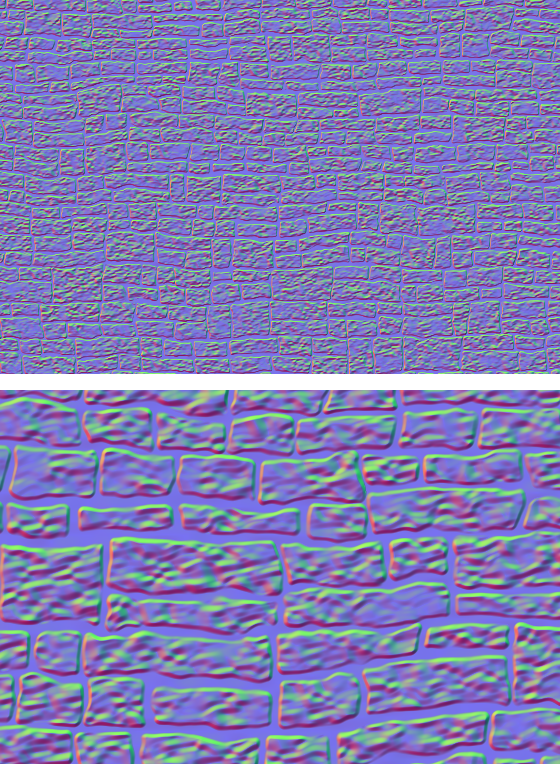
Top, the full canvas; bottom, a detail of the centre.
Give the GLSL for this texture map, as a Shadertoy shader.

```glsl
// Surface-normal map of a rough stone wall: courses are cut into blocks, which
// are stacked or split into stones. Each stone is a rounded box with a chiselled
// face; the slopes of that height field become the colours.

float hash(vec2 p) {
    vec3 q = fract(p.xyx * vec3(0.1031, 0.1030, 0.0973));
    q += dot(q, q.yzx + 33.33);
    return fract((q.x + q.y) * q.z);
}

float noise(vec2 p) {
    vec2 cell = floor(p), f = fract(p);
    f = f * f * (3.0 - 2.0 * f);
    return mix(mix(hash(cell), hash(cell + vec2(1, 0)), f.x),
               mix(hash(cell + vec2(0, 1)), hash(cell + vec2(1, 1)), f.x), f.y);
}

vec2 noise2(vec2 p) {
    return vec2(noise(p), noise(p + 47.3)) - 0.5;
}

// Left edge of block i in a course
float blockEdge(float i, float course) {
    return i + 0.55 * hash(vec2(i, course) + 211.0);
}

// Rounded-box distance to the stone around p; id receives its identity
float stoneDistance(vec2 p, out vec2 id) {
    p += 0.03 * noise2(p * 5.0) + 0.01 * noise2(p * 28.0 + 3.0);

    // Courses become thinner towards the top
    vec2 scale = vec2(6.3, 9.8 + 5.2 * p.y);
    vec2 uv = vec2(p.x * 6.3, p.y * (9.8 + 2.6 * p.y));
    float course = floor(uv.y);
    uv.x += 9.0 * hash(vec2(course, 83.0));
    float i = floor(uv.x);
    if (uv.x < blockEdge(i, course)) i -= 1.0;

    id = vec2(i, course);
    vec2 lo = vec2(blockEdge(i, course), course);
    vec2 hi = vec2(blockEdge(i + 1.0, course), course + 1.0);

    // Most blocks hold two stacked layers
    if (hash(id + 31.0) > 0.17) {
        float cut = course + mix(0.38, 0.62, hash(id + 17.0));
        if (uv.y < cut) hi.y = cut;
        else { lo.y = cut; id.x += 50.5; }
    }
    // Wide layers are split side by side
    if (hi.x - lo.x > mix(0.4, 1.3, hash(id + 71.0))) {
        float cut = mix(lo.x, hi.x, mix(0.3, 0.7, hash(id + 5.0)));
        if (uv.x < cut) hi.x = cut;
        else { lo.x = cut; id.y += 60.5; }
    }

    float corner = 0.006;
    vec2 inset = vec2(0.0008, 0.0012) + vec2(0.002, 0.0045) * pow(hash(id + 7.0), 3.0);
    vec2 q = abs(uv - 0.5 * (lo + hi)) / scale - 0.5 * (hi - lo) / scale + inset + corner;
    return length(max(q, 0.0)) + min(max(q.x, q.y), 0.0) - corner;
}

float wallHeight(vec2 p) {
    vec2 id;
    float d = stoneDistance(p, id) + 0.004 * (noise(p * 85.0) - 0.45);
    float stone = smoothstep(0.0, 0.0036, -d);

    // Chisel marks: short, slightly slanted strokes with calmer patches
    vec2 s = vec2(p.x + 0.4 * p.y, p.y - 0.22 * p.x) + 0.005 * noise2(p * 60.0);
    float marks = 0.0062 * noise(s * vec2(100, 185)) + 0.0045 * noise(s * vec2(55, 95) + 19.0);
    float patches = mix(0.3, 1.0, smoothstep(0.18, 0.42, noise(p * 30.0 + 5.0)));
    float roughness = patches * mix(0.75, 1.15, hash(id + 13.0));

    float mortar = 0.0008 * noise(p * vec2(45, 80));
    return mortar + stone * (0.0028 + roughness * (marks - 0.005));
}

void mainImage(out vec4 fragColor, in vec2 fragCoord) {
    vec2 p = fragCoord / iResolution.y;

    // Central differences; red faces left, green faces up
    vec2 e = vec2(0.001, 0.0);
    vec2 slope = vec2(wallHeight(p + e.xy) - wallHeight(p - e.xy),
                      wallHeight(p - e.yx) - wallHeight(p + e.yx)) / (2.0 * e.x);
    slope *= vec2(0.75, 1.0);
    vec2 n = slope / sqrt(1.0 + dot(slope, slope));

    // Steeper ground loses blue and turns a little warmer
    float steepness = length(n);
    float blue = 0.95 - 0.6 * pow(steepness, 0.7);
    vec2 facing = vec2(0.47, 0.445) + vec2(0.07, 0.11) * steepness + 0.5 * n;
    fragColor = vec4(facing, blue, 1.0);
}
```
